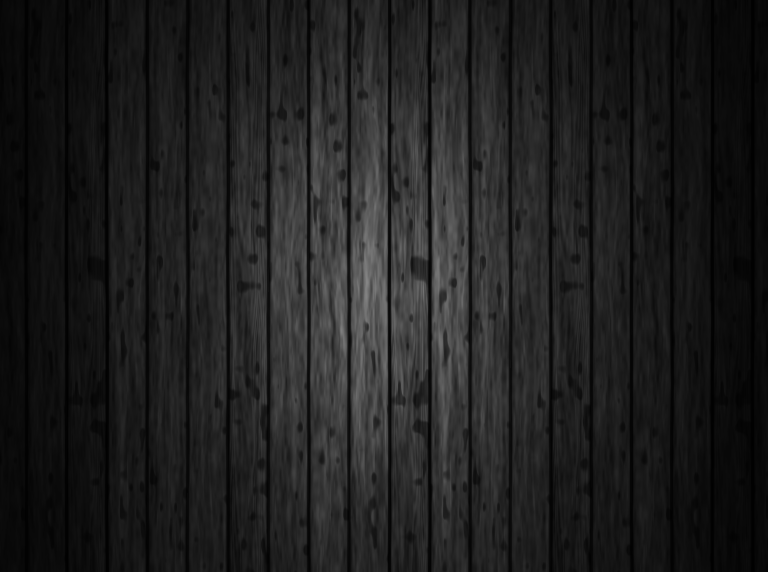
Reproduce this texture procedurally as a Shadertoy shader.

```glsl
// Dark vertical wood planks lit by a soft elliptical glow in the middle.
// Stretched value noise makes the grain, arched rings and dark flecks;
// eight plank designs repeat across the wall, parted by thin dark seams.

float hash(vec2 p) {
    return fract(sin(dot(p, vec2(127.1, 311.7))) * 43758.5453);
}

float noise(vec2 p) {
    vec2 cell = floor(p), f = fract(p);
    f = f * f * (3.0 - 2.0 * f);
    return mix(mix(hash(cell), hash(cell + vec2(1, 0)), f.x),
               mix(hash(cell + vec2(0, 1)), hash(cell + vec2(1, 1)), f.x), f.y);
}

// Grain of one plank: x runs 0..1 across it, y runs 0..1 up the wall
float woodGrain(vec2 p, float kind) {
    vec2 q = p + vec2(kind * 7.3, kind * 13.7);
    q.x += 0.12 * (noise(q * vec2(2.0, 7.0)) - 0.5);

    float broad = noise(q * vec2(4.0, 2.5)) - 0.5;
    float streak = noise(q * vec2(9.0, 8.0) + 31.0) - 0.5;
    float fine = noise(q * vec2(17.0, 30.0) + 57.0) - 0.5;
    float fiber = noise(q * vec2(25.0, 75.0) + 83.0) - 0.5;
    float shade = 1.0 + 0.34 * broad + 0.42 * streak + 0.42 * fine + 0.22 * fiber;

    // Arched growth rings on the two knotty designs
    float knotty = (kind == 1.0 || kind == 5.0) ? 1.0 : 0.0;
    float v = p.x - 0.42 + 0.2 * broad;
    float rings = sin(6.283 * (p.y * 5.0 - v * v * 22.0 + 1.6 * streak));
    shade += 0.12 * knotty * rings;

    // Short dark flecks, denser toward the right side of knotty planks
    float fleck = noise(q * vec2(8.0, 42.0) + 11.0) * 0.6
                + noise(q * vec2(5.0, 11.0) + 23.0) * 0.4;
    float density = 0.08 * knotty * smoothstep(0.2, 0.8, p.x);
    shade *= 1.0 - 0.5 * smoothstep(0.68, 0.84, fleck + density);

    // Sparse pale slivers
    float sliver = noise(q * vec2(13.0, 16.0) + 97.0);
    return shade + 0.22 * smoothstep(0.76, 0.95, sliver);
}

void mainImage(out vec4 fragColor, in vec2 fragCoord) {
    vec2 uv = fragCoord / iResolution.xy;

    // Plank layout, with seams that waver slightly
    float across = (uv.x - 0.0342) / 0.05255;
    across += 0.018 * (noise(vec2(floor(across + 0.5) * 5.0, uv.y * 9.0)) - 0.5);
    float index = floor(across);
    float x = across - index;
    float kind = mod(index, 8.0);
    float pixel = 19.0 / iResolution.x;

    float tones[8] = float[8](1.06, 0.86, 1.08, 0.97, 0.93, 0.88, 0.97, 1.1);
    float wood = woodGrain(vec2(x, uv.y), kind) * tones[int(kind)];

    // Pale bevel left of each seam, then the seam and its soft shadow
    float edge = min(x, 1.0 - x);
    float seam = mod(floor(across + 0.5), 8.0);
    float depth = mix(0.65, 0.88, hash(vec2(seam, 4.0)));
    float bevel = exp(-pow((x - 0.92) / 0.03, 2.0));
    wood += 0.24 * bevel * hash(vec2(kind, 9.0)) * (0.5 + noise(vec2(kind, uv.y * 12.0)));
    wood *= mix(0.78, 1.0, smoothstep(0.02, 0.13, edge));
    wood *= 1.0 - depth * (1.0 - smoothstep(0.02, 0.035 + pixel, edge));

    // Central glow fading to near-black sides
    float r = length((uv - vec2(0.5, 0.49)) / vec2(0.265, 0.47));
    float light = 0.032 + 0.315 * exp(-pow(r, 1.45));
    light *= 1.0 - 0.35 * smoothstep(0.32, 0.5, abs(uv.x - 0.5));

    fragColor = vec4(vec3(clamp(light * wood, 0.0, 1.0)), 1.0);
}
```
